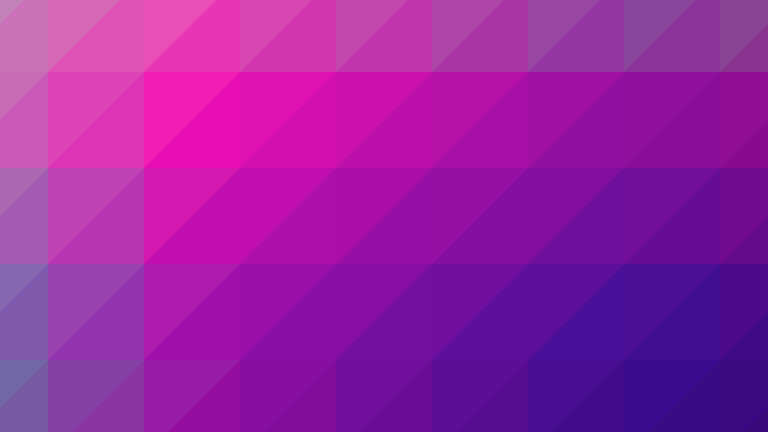
Give the GLSL for this background, as a WebGL 1 fragment shader.

```glsl
precision highp float;

uniform vec2 u_resolution;

const float ROWS = 4.5;                               // cells per canvas height
const int SAMPLES = 3;                                // smoothing samples per axis
const vec3 CENTER_COLOR = vec3(0.635, 0.057, 0.659);
const vec3 COLUMN_SLOPE = vec3(-0.082, 0.0, -0.019);  // colour change per cell rightward
const vec3 ROW_SLOPE = vec3(-0.143, 0.0, -0.016);     // colour change per cell downward
const vec2 CORE_MIN = vec2(-2.1, -1.05);              // left and top end of the main ramp
const vec2 CORE_MAX = vec2(2.6, 1.4);                 // right and bottom end of the main ramp
const vec3 LEFT_FADE = vec3(0.080, 0.0, 0.0);
const vec3 TOP_FADE = vec3(0.031, 0.0, 0.0);
const vec3 RIGHT_FADE = vec3(0.0, 0.012, 0.042);
const vec3 BOTTOM_FADE = vec3(0.0, 0.008, 0.060);
const float HAZE_GREEN = 0.725;
const vec2 HAZE_START = vec2(-1.83, -1.1);
const vec2 HAZE_RATE = vec2(0.225, 0.31);

// Centroid of the right triangle that holds p; each cell is cut by a rising diagonal
vec2 triangleCentroid(vec2 p) {
  vec2 cell = floor(p + 0.5);
  vec2 local = p - cell;
  float side = local.x + local.y < 0.0 ? -1.0 : 1.0;
  return cell + side / 6.0;
}

// Linear ramp in the core, with separate falloffs past each border
vec3 meshColor(vec2 q) {
  vec2 core = clamp(q, CORE_MIN, CORE_MAX);
  vec2 before = core - min(q, core);
  vec2 after = max(q, core) - core;
  vec3 color = CENTER_COLOR + COLUMN_SLOPE * core.x + ROW_SLOPE * core.y;
  color -= LEFT_FADE * before.x + TOP_FADE * before.y;
  color -= RIGHT_FADE * after.x + BOTTOM_FADE * after.y;

  // Pale haze along the left and top
  vec2 haze = clamp((HAZE_START - q) * HAZE_RATE, 0.0, 1.0);
  float clear = (1.0 - haze.x) * (1.0 - haze.y);
  color.g = mix(HAZE_GREEN, color.g, clear);
  return clamp(color, 0.0, 1.0);
}

void main() {
  vec3 total = vec3(0.0);

  // Average samples across the pixel to smooth the diagonals
  for (int i = 0; i < SAMPLES; i++) {
    for (int j = 0; j < SAMPLES; j++) {
      vec2 offset = (vec2(float(i), float(j)) + 0.5) / float(SAMPLES) - 0.5;
      vec2 p = (gl_FragCoord.xy + offset - 0.5 * u_resolution) / u_resolution.y * ROWS;
      total += meshColor(triangleCentroid(vec2(p.x, -p.y)));
    }
  }
  gl_FragColor = vec4(total / float(SAMPLES * SAMPLES), 1.0);
}
```
